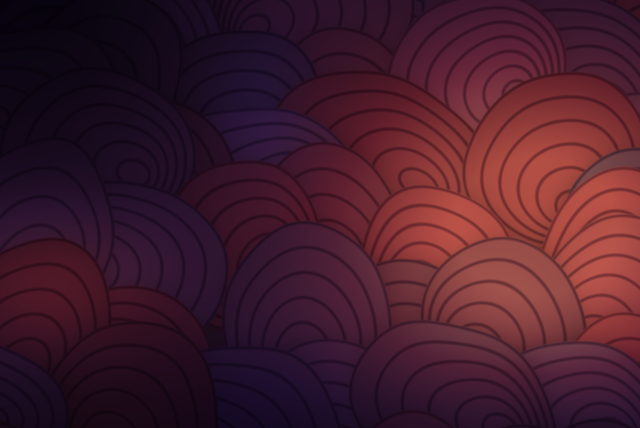
Write a WebGL 2 fragment shader that draws this background.

```glsl
#version 300 es
precision highp float;

uniform vec2 u_resolution;
out vec4 fragColor;

#define COLUMNS 9
#define ROWS 8
#define CELL vec2(0.27, 0.195)
#define LOBE_RADIUS 0.21
#define RING_STEP 0.031
#define LINE_HALF 0.0036
#define LINE_SOFT 0.0034
#define MAX_TURN 1.6
#define WOBBLE 0.008
#define SHADOW 0.12

const vec3 NIGHT = vec3(0.035, 0.015, 0.055);
const vec3 PLUM  = vec3(0.170, 0.075, 0.165);
const vec3 WINE  = vec3(0.360, 0.145, 0.210);
const vec3 PEACH = vec3(0.660, 0.385, 0.335);
const vec3 RED_TINT    = vec3(1.12, 0.84, 0.84);
const vec3 VIOLET_TINT = vec3(0.90, 0.96, 1.10);
const vec3 INK_TINT    = vec3(0.66, 0.61, 0.70);

vec3 hash3(vec2 cell) {
    vec3 h = fract(vec3(cell.xyx) * vec3(0.1031, 0.1030, 0.0973) + 0.37);
    h += dot(h, h.yxz + 33.33);
    return fract((h.xxy + h.yzz) * h.zyx);
}

float glow(vec2 p, vec2 center, vec2 size) {
    vec2 d = (p - center) / size;
    return exp(-dot(d, d));
}

// Nested ellipses shrinking towards a focus: x = scale (1 on the rim), y = its slope
vec2 nestedScale(vec2 q, vec2 axes, vec2 focus) {
    vec2 d = q / axes - focus;
    float along = dot(d, focus);
    float k = 1.0 - dot(focus, focus);
    float root = sqrt(along * along + k * dot(d, d)) + 1e-5;
    float scale = (along + root) / k;
    return vec2(scale, length((scale * focus + d) / axes) / root);
}

// Painted lobes, upper rows first, so that lower ones overlap them
vec3 lobeTint(vec2 p, float softness) {
    vec3 tint = vec3(0.8);
    for (int row = ROWS - 2; row >= -1; row--) {
        for (int i = 0; i < COLUMNS; i++) {
            float column = float((i * 4) % COLUMNS - 1);
            vec2 cell = vec2(column, float(row));
            vec3 place = hash3(cell + 17.0);
            vec3 form = hash3(cell + 53.0);
            float stagger = 0.5 * float(row & 1);
            vec2 center = (cell + vec2(stagger, 0.0) + (place.xy - 0.5) * 0.75) * CELL;

            float turn = (place.z * 2.0 - 1.0) * MAX_TURN;
            float c = cos(turn), s = sin(turn);
            vec2 q = mat2(c, -s, s, c) * (p - center);
            vec2 axes = LOBE_RADIUS * vec2(0.72 + 0.36 * form.x, 0.82 + 0.5 * form.y);
            vec2 focus = vec2(0.5 * (form.z - 0.5), -0.32 - 0.33 * form.x);
            vec2 nest = nestedScale(q, axes, focus);
            float inside = (1.0 - nest.x) / max(nest.y, 0.01);

            // Ring lines, the outermost lying on the rim
            float count = floor(min(axes.x, axes.y) / RING_STEP + 0.5);
            float ring = nest.x * count;
            float nearest = clamp(floor(ring + 0.5), 1.0, count);
            float lineDist = abs(ring - nearest) / max(count * nest.y, 0.01);
            float ink = 1.0 - smoothstep(LINE_HALF - softness, LINE_HALF + softness, lineDist);

            // Fill with a slightly darker rim
            vec3 hue = hash3(cell + 91.0);
            vec3 fill = mix(RED_TINT, VIOLET_TINT, smoothstep(0.1, 0.9, hue.x));
            fill *= (0.88 + 0.22 * hue.y) * (1.04 - 0.1 * nest.x * nest.x);
            fill *= mix(vec3(1.0), INK_TINT, ink);

            tint *= 1.0 - SHADOW * exp(min(inside, 0.0) / 0.025);
            tint = mix(tint, fill, smoothstep(-softness, softness, inside + LINE_HALF));
        }
    }
    return tint;
}

// Broad warm light, a faint ember on the left and a dim haze
float lightAt(vec2 p) {
    float lamp = glow(p, vec2(1.25, 0.47), vec2(0.46, 0.39));
    float ember = 0.28 * glow(p, vec2(0.13, 0.34), vec2(0.24, 0.15));
    float haze = 0.155 * smoothstep(0.05, 0.75, distance(p, vec2(0.0, 1.05)));
    return (lamp + ember + haze) * mix(0.55, 1.0, smoothstep(-0.05, 0.25, p.y));
}

vec3 lightRamp(float light) {
    vec3 color = mix(NIGHT, PLUM, clamp(light / 0.2, 0.0, 1.0));
    color = mix(color, WINE, clamp((light - 0.2) / 0.32, 0.0, 1.0));
    return mix(color, PEACH, clamp((light - 0.52) / 0.48, 0.0, 1.0));
}

void main() {
    vec2 p = gl_FragCoord.xy / u_resolution.y;
    float softness = max(LINE_SOFT, 0.75 / u_resolution.y);
    vec2 warped = p + WOBBLE * (sin(p.yx * 11.0 + vec2(0.4, 2.1)) + 0.4 * sin(p.yx * 25.0));

    vec3 color = lightRamp(lightAt(p));
    color += vec3(0.0, 0.012, 0.05) * glow(p, vec2(0.62, 0.73), vec2(0.12, 0.18));
    color += vec3(-0.02, -0.01, 0.015) * glow(p, vec2(0.6, 0.06), vec2(0.22, 0.15));
    fragColor = vec4(max(color, 0.0) * lobeTint(warped, softness), 1.0);
}
```
